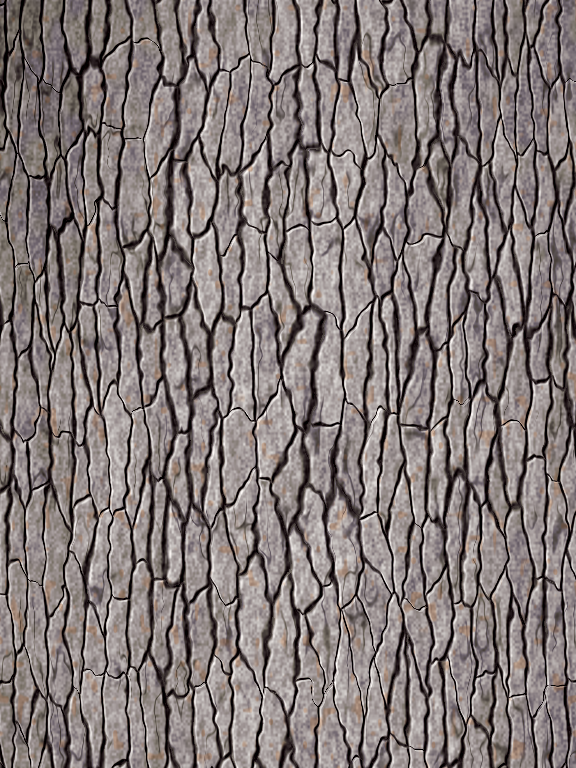
This texture is drawn by a Shadertoy shader. Its source:

```glsl
// Weathered tree bark: long grey plates split by dark vertical fissures.

const vec3 SHADOW = vec3(0.18, 0.14, 0.15);
const vec3 BROWN  = vec3(0.30, 0.27, 0.25);
const vec3 OLIVE  = vec3(0.48, 0.45, 0.41);
const vec3 MAUVE  = vec3(0.42, 0.38, 0.42);
const vec3 GREY   = vec3(0.62, 0.58, 0.58);
const vec3 PALE   = vec3(0.78, 0.76, 0.75);
const vec3 RUST   = vec3(0.56, 0.38, 0.25);

const vec2 PLATES = vec2(24.0, 6.5);          // plates per canvas width
const float FISSURE = 0.0066;                 // half width of a fissure
const vec2 LIGHT_STEP = vec2(-0.0034, 0.0026); // offset towards the light

float hash(vec2 p) {
    return fract(sin(dot(p, vec2(127.1, 311.7))) * 43758.5453);
}

vec2 hash2(vec2 p) {
    return vec2(hash(p), hash(p + 57.3));
}

float noise(vec2 p) {
    vec2 i = floor(p), f = fract(p);
    f = f * f * (3.0 - 2.0 * f);
    return mix(mix(hash(i), hash(i + vec2(1, 0)), f.x),
               mix(hash(i + vec2(0, 1)), hash(i + vec2(1, 1)), f.x), f.y);
}

float fbm(vec2 p) {
    float sum = 0.0, gain = 0.55;
    for (int i = 0; i < 3; i++) {
        sum += gain * noise(p);
        p = p * 2.03 + 17.1;
        gain *= 0.5;
    }
    return sum;
}

// Bends the plate borders, from slow sway down to ragged chips.
vec2 warp(vec2 p) {
    float c = p.x - 0.5;
    p.x += 0.5 * c * c * c;
    p.x += 0.030 * (noise(p * vec2(5.0, 4.0)) - 0.5)
         + 0.012 * (noise(p * vec2(24.0, 17.0) + 9.0) - 0.5)
         + 0.008 * (noise(p * vec2(75.0, 60.0) + 31.0) - 0.5);
    p.y += 0.050 * (noise(p * vec2(38.0, 9.0) + 5.0) - 0.5)
         + 0.012 * (noise(p * vec2(90.0, 60.0) + 3.0) - 0.5);
    return p;
}

// Stretched Voronoi plates: x = distance to the border, y = plate random.
vec2 plate(vec2 p) {
    vec2 q = p * PLATES, cell = floor(q), nearest = vec2(0), home = cell;
    float best = 1e3;
    for (int k = 0; k < 9; k++) {
        vec2 id = cell + vec2(k % 3 - 1, k / 3 - 1);
        vec2 r = id + 0.1 + 0.8 * hash2(id) - q;
        float d = dot(r, r);
        if (d < best) { best = d; nearest = r; home = id; }
    }
    float border = 1.0;
    for (int k = 0; k < 25; k++) {
        vec2 id = home + vec2(k % 5 - 2, k / 5 - 2);
        vec2 r = id + 0.1 + 0.8 * hash2(id) - q;
        vec2 gap = r - nearest;
        if (dot(gap, gap) > 1e-4) {
            vec2 normal = gap * PLATES;
            float d = dot(0.5 * (r + nearest), gap) / length(normal);
            // Cross cracks are narrower than the upright fissures.
            border = min(border, d / mix(0.42, 1.0, abs(normalize(normal).x)));
        }
    }
    return vec2(border, hash(home + 3.7));
}

// x = fissure openness (0 deep, 1 plate), y = relief height, z = plate random.
vec3 bark(vec2 p) {
    vec2 cellInfo = plate(warp(p));
    float width = FISSURE * (0.25 + 1.5 * noise(p * vec2(20.0, 8.0) + 41.0));
    float top = smoothstep(0.12 * width, width, cellInfo.x);
    float flakes = fbm(p * vec2(62.0, 34.0) + 6.0 * cellInfo.y);
    return vec3(top, 0.7 * top + 1.1 * flakes + 0.2 * cellInfo.y, cellInfo.y);
}

vec3 barkColour(float tone, float hue) {
    vec3 c = mix(SHADOW, BROWN, clamp((tone - 0.15) / 0.13, 0.0, 1.0));
    c = mix(c, mix(OLIVE, MAUVE, hue), clamp((tone - 0.28) / 0.15, 0.0, 1.0));
    c = mix(c, GREY, clamp((tone - 0.43) / 0.16, 0.0, 1.0));
    c = mix(c, PALE, clamp((tone - 0.59) / 0.17, 0.0, 1.0));
    return c + max(tone - 0.76, 0.0) + min(tone - 0.15, 0.0);
}

void mainImage(out vec4 fragColor, in vec2 fragCoord) {
    vec2 p = fragCoord / iResolution.x;
    float height = iResolution.y / iResolution.x;

    // Relief lit from the upper left
    vec3 here = bark(p);
    float relief = clamp(here.y - bark(p + LIGHT_STEP).y, -0.6, 0.6);

    // Fibres, grit and hairline splits on the plates
    float fibre = noise(p * vec2(210.0, 55.0)) - 0.5;
    float grit = noise(p * vec2(250.0, 210.0) + 13.0) - 0.5;
    float hairline = smoothstep(0.0, 0.09, abs(noise(warp(p) * vec2(58.0, 13.0)) - 0.5));
    float split = mix(1.0, hairline, 0.45 * smoothstep(0.4, 0.65, noise(p * vec2(22.0, 12.0) + 70.0)));

    float face = 0.60 + 0.10 * (here.z - 0.5) + 0.16 * fibre + 0.20 * grit;
    float tone = mix(0.15 + 0.12 * grit, face * split, here.x) + 0.34 * relief;

    // Broad light: dim upper corners, bright lower left
    vec2 c = vec2(p.x - 0.5, p.y / height - 0.45);
    tone *= 1.07 - 0.55 * c.x * c.x - 0.35 * c.y * c.y;
    tone -= 0.12 * smoothstep(0.35, 0.0, p.x) * smoothstep(0.45, 0.9, p.y / height);

    // Hue drift and scattered rusty chips
    float hue = smoothstep(0.3, 0.7, noise(p * vec2(30.0, 18.0) + 23.0) + 0.25 * c.x);
    vec3 colour = barkColour(tone, hue);
    float rust = smoothstep(0.76, 0.92, noise(p * vec2(85.0, 50.0) + 88.0));
    colour = mix(colour, RUST * (0.5 + tone), 0.45 * rust * here.x);

    fragColor = vec4(clamp(colour, 0.0, 1.0), 1.0);
}
```
